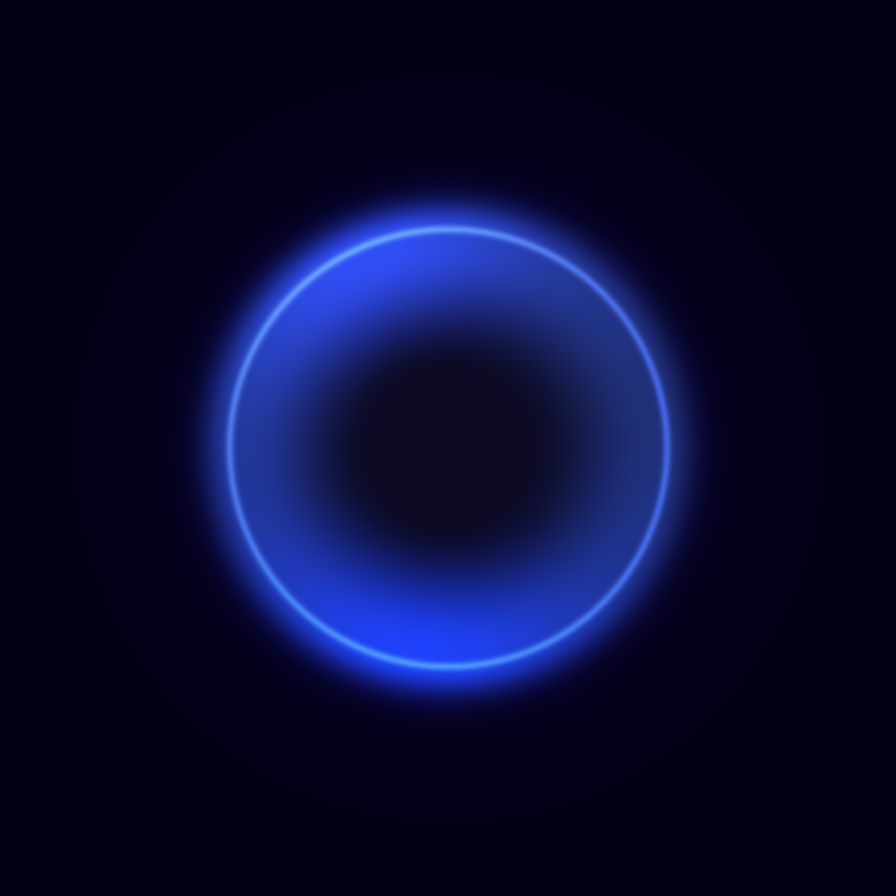
A three.js fragment shader for this background:

```glsl
varying vec2 vUv;

const vec2 CENTER = vec2(0.5005, 0.5);
const float RING_RADIUS = 0.244;
const float RING_WIDTH = 0.0046;
const float BAND_START = 0.083;
const float BAND_FULL = 0.226;
const float GLOW_WIDTH = 0.031;
const float HALO_WIDTH = 0.06;

const float TOP_LOBE_ANGLE = 1.97;
const float BOTTOM_LOBE_ANGLE = 4.57;
const float LOBE_FOCUS = 2.5;

const vec3 BACKDROP = vec3(0.012, 0.0, 0.082);
const vec3 HALO = vec3(0.012, 0.0, 0.11);
const vec3 CORE = vec3(0.045, 0.035, 0.140);
const vec3 BAND_DIM = vec3(0.120, 0.180, 0.430);
const vec3 BAND_TOP = vec3(0.185, 0.305, 0.960);
const vec3 BAND_BOTTOM = vec3(0.120, 0.255, 0.980);
const vec3 RING_DIM = vec3(0.250, 0.370, 0.880);
const vec3 RING_TOP = vec3(0.400, 0.640, 1.000);
const vec3 RING_BOTTOM = vec3(0.280, 0.590, 1.000);

// Smooth angular highlight, 1 where the direction meets the angle
float lobe(vec2 direction, float angle) {
  float alignment = dot(direction, vec2(cos(angle), sin(angle)));
  return exp(LOBE_FOCUS * (alignment - 1.0));
}

float gaussian(float x, float width) {
  float t = x / width;
  return exp(-t * t);
}

// Blend from the dim tone toward the two highlights
vec3 lit(vec3 dim, vec3 top, vec3 bottom, vec2 lobes) {
  return dim + (top - dim) * lobes.x + (bottom - dim) * lobes.y;
}

void main() {
  vec2 p = vUv - CENTER;
  float radius = length(p);
  float ringDistance = radius - RING_RADIUS;
  float outside = max(ringDistance, 0.0);

  vec2 direction = p / max(radius, 0.0001);
  vec2 lobes = vec2(lobe(direction, TOP_LOBE_ANGLE),
                    lobe(direction, BOTTOM_LOBE_ANGLE));

  // Wide violet halo, fading into the core within the ring
  vec3 surround = BACKDROP + HALO * exp(-outside / HALO_WIDTH);
  float interior = 1.0 - smoothstep(-0.02, 0.02, ringDistance);
  vec3 color = mix(surround, CORE, interior);

  // Broad band inside, soft falloff outside
  float band = smoothstep(BAND_START, BAND_FULL, radius);
  band *= gaussian(outside, GLOW_WIDTH);
  color = mix(color, lit(BAND_DIM, BAND_TOP, BAND_BOTTOM, lobes), band);

  // Thin bright rim
  float rim = gaussian(ringDistance, RING_WIDTH);
  color = mix(color, lit(RING_DIM, RING_TOP, RING_BOTTOM, lobes), rim);

  gl_FragColor = vec4(clamp(color, 0.0, 1.0), 1.0);
}
```
